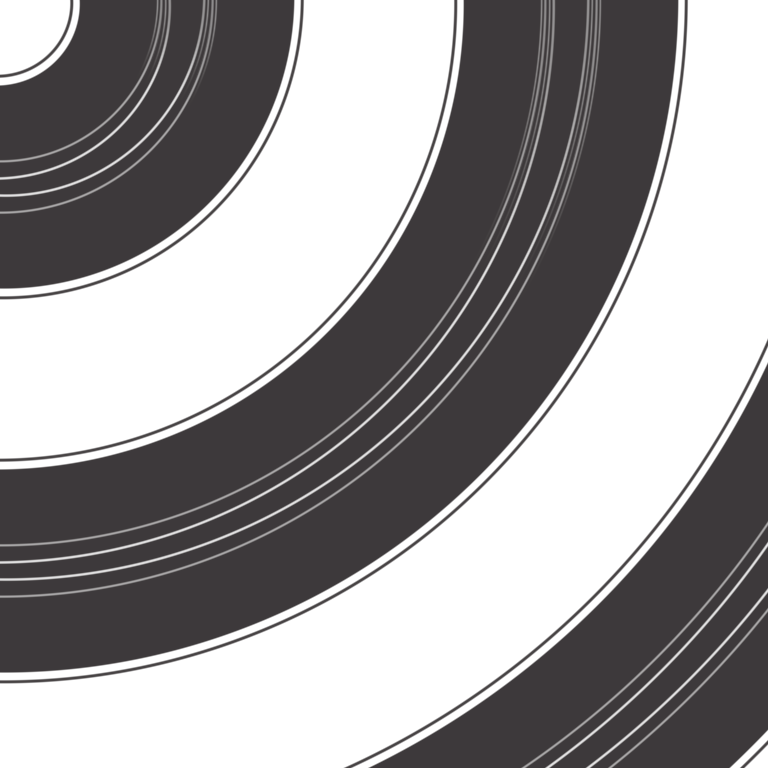
A three.js fragment shader for this pattern:

```glsl
// Concentric charcoal bands around the upper left corner, on white.
// Folding the radius about each band's middle gives one distance, from which
// the body, rim line and groove lines are drawn; they shift with the angle.
varying vec2 vUv;

const float SOFT = 0.0013;

// Soft line of the given half width, centred on offset zero
float stroke(float offset, float halfWidth) {
  return 1.0 - smoothstep(halfWidth - SOFT, halfWidth + SOFT, abs(offset));
}

void main() {
  vec3 charcoal = vec3(0.24, 0.225, 0.23);
  vec3 paper = vec3(1.0);

  // Polar frame: turn is 0 along the top edge and 1 down the left edge
  vec2 p = vec2(vUv.x, 1.0 - vUv.y);
  float radius = length(p);
  float turn = atan(p.y, max(p.x, 1e-5)) / 1.5708;

  // Distance from the middle of the nearest band
  float d = abs(mod(radius + 0.0065, 0.5) - 0.25);

  // Wide body and the thin rim line beside it
  float ink = stroke(d, mix(0.1397, 0.1322, turn));
  ink = max(ink, stroke(d - mix(0.1501, 0.1443, turn), 0.0019) * 0.95);

  // Bright inner and grey outer groove, drawing together toward the top
  float fan = 1.0 - smoothstep(0.03, 0.34, turn);
  float inner = mix(0.0225, 0.0111, turn);
  float groove = stroke(d - inner, 0.0016) * mix(0.85, 0.45, fan);
  groove = max(groove, stroke(d - 0.0334, 0.0014) * mix(0.56, 0.42, fan));

  // Each pair of grooves frays into faint hairlines near the top
  for (int i = 0; i < 4; i++) {
    float offset = mix(inner, 0.0382, float(i) / 3.0);
    groove = max(groove, stroke(d - offset, 0.0010) * 0.42 * fan);
  }

  gl_FragColor = vec4(mix(paper, charcoal, ink * (1.0 - groove)), 1.0);
}
```
